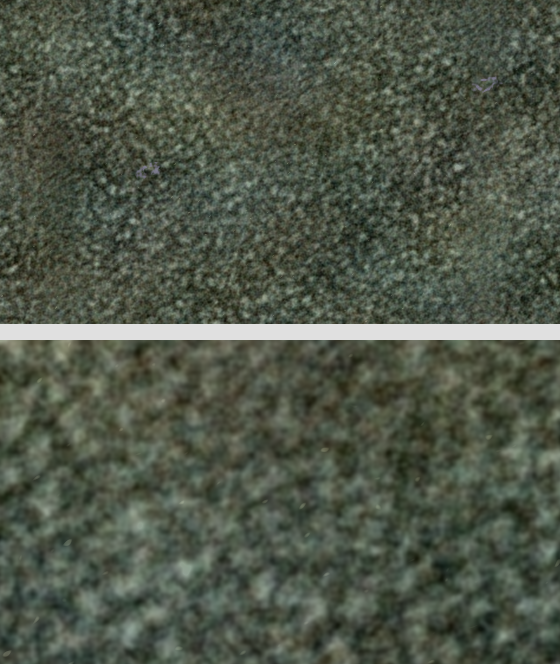
Top, the full canvas; bottom, a detail of the centre.
Give the GLSL for this texture, as a Shadertoy shader.

```glsl
const vec3 SHADOW = vec3(0.160, 0.180, 0.130);
const vec3 HIGHLIGHT = vec3(0.450, 0.490, 0.430);
const vec3 LILAC = vec3(0.53, 0.51, 0.62);
const float WEAVE_ANGLE = 0.62;
const float GRAINS = 44.0; // grains per canvas height

vec2 hash2(vec2 cell) {
    vec3 h = fract(cell.xyx * vec3(0.1031, 0.1030, 0.0973));
    h += dot(h, h.yzx + 33.33);
    return fract((h.xx + h.yz) * h.zy);
}

float cornerRamp(vec2 cell, vec2 corner, vec2 f) {
    return dot(hash2(cell + corner) * 2.0 - 1.0, f - corner);
}

float gradientNoise(vec2 p) {
    vec2 cell = floor(p), f = fract(p);
    vec2 u = f * f * f * (f * (f * 6.0 - 15.0) + 10.0);
    float low = mix(cornerRamp(cell, vec2(0, 0), f), cornerRamp(cell, vec2(1, 0), f), u.x);
    float high = mix(cornerRamp(cell, vec2(0, 1), f), cornerRamp(cell, vec2(1, 1), f), u.x);
    return mix(low, high, u.y);
}

vec2 rotate(vec2 p, float angle) {
    float c = cos(angle), s = sin(angle);
    return vec2(c * p.x + s * p.y, c * p.y - s * p.x);
}

// Sum of soft, jittered yarn bumps; averages about 0.49
float yarnGrains(vec2 p, float jitter) {
    vec2 cell = floor(p), f = fract(p);
    float sum = 0.0;
    for (int y = -1; y <= 1; y++)
    for (int x = -1; x <= 1; x++) {
        vec2 offset = vec2(x, y);
        vec2 rnd = hash2(cell + offset);
        vec2 d = offset + 0.5 + (rnd - 0.5) * jitter - f;
        float strength = mix(0.4, 1.0, hash2(cell + offset + 71.0).x);
        sum += strength * exp(-dot(d * d, vec2(4.0, 5.1)));
    }
    return sum;
}

float band(float x, float center, float width) {
    float d = (x - center) / width;
    return exp(-d * d);
}

// Broken loop of pale thread
float threadLoop(vec2 p, vec2 center, vec2 radii) {
    vec2 q = rotate(p - center, 0.35) / radii;
    q += 0.6 * vec2(gradientNoise(p * 60.0), gradientNoise(p * 60.0 + 19.0));
    float ring = 1.0 - smoothstep(0.08, 0.42, abs(length(q) - 0.75));
    return ring * smoothstep(-0.25, 0.2, gradientNoise(p * 80.0 + 5.0));
}

void mainImage(out vec4 fragColor, in vec2 fragCoord) {
    vec2 p = fragCoord / iResolution.y;
    float across = fragCoord.x / iResolution.x;
    vec2 warp = vec2(gradientNoise(p * 7.0), gradientNoise(p * 7.0 + 31.0));
    vec2 weave = rotate(p + 0.012 * warp, WEAVE_ANGLE);

    // Soft brushed zones hide the separate grains
    float smear = 0.65 * band(across, 0.11, 0.05) + 0.6 * band(across, 0.86, 0.04);
    smear += 0.9 * gradientNoise(p * vec2(1.8, 3.2) + 8.0) + 0.12;
    smear = clamp(smear, 0.0, 0.75);

    // Yarn relief, brushed streaks and fine fibre
    float grain = 0.95 * (yarnGrains(weave * GRAINS, 0.75) - 0.49);
    float streak = 0.75 * gradientNoise(weave * vec2(32.0, 78.0) + 13.0);
    float fibre = 0.65 * gradientNoise(weave * vec2(74.0, 92.0) + 47.0);
    fibre += 0.42 * gradientNoise(p * 137.0 + 3.0);
    float patches = 0.38 * gradientNoise(p * vec2(2.3, 3.4) + 21.0);
    patches += 0.25 * gradientNoise(p * 7.5 + 63.0);
    float tone = 0.46 + mix(grain, streak, smear) + fibre * (1.0 - 0.25 * smear) + patches;
    vec3 color = mix(SHADOW, HIGHLIGHT, clamp(tone, -0.3, 1.45));

    // Warm, cool and green casts in the dye
    float warmth = gradientNoise(p * 46.0 + 90.0) + 0.8 * gradientNoise(p * 4.0 + 55.0);
    float green = gradientNoise(p * 52.0 + 37.0) + 0.6 * gradientNoise(p * 3.0 + 77.0);
    color += 0.045 * warmth * vec3(1.0, 0.1, -0.9);
    color += 0.04 * green * vec3(-0.8, 0.5, -0.3);

    // Sparse glints on raised fibres
    float glint = smoothstep(0.43, 0.6, gradientNoise(weave * vec2(60.0, 110.0) + 150.0));
    color += 0.14 * glint * vec3(1.0, 1.0, 0.85);

    // Two pale lilac threads
    for (int i = 0; i < 2; i++) {
        vec2 center = vec2(0.462, 0.475) + float(i) * vec2(1.04, 0.266);
        color = mix(color, LILAC, 0.75 * threadLoop(p, center, vec2(0.042, 0.020)));
    }
    fragColor = vec4(clamp(color, 0.0, 1.0), 1.0);
}
```
